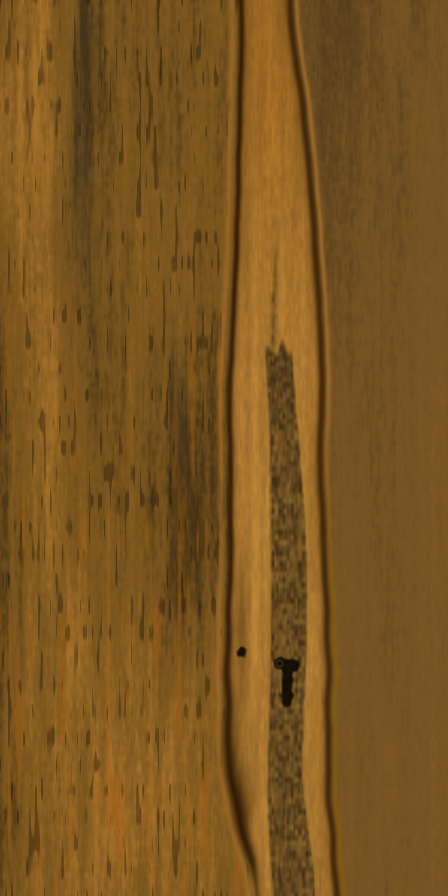
Write a Shadertoy shader that draws this texture.

```glsl
// Walnut board with a pale sapwood strip, dark growth lines, a brown core and small knots.

float hash(vec2 p) {
    vec3 q = fract(p.xyx * vec3(0.1031, 0.1030, 0.0973));
    q += dot(q, q.yzx + 33.33);
    return fract((q.x + q.y) * q.z);
}

float noise(vec2 p) {
    vec2 i = floor(p), f = fract(p);
    f *= f * (3.0 - 2.0 * f);
    return mix(mix(hash(i), hash(i + vec2(1, 0)), f.x),
               mix(hash(i + vec2(0, 1)), hash(i + vec2(1, 1)), f.x), f.y);
}

float fbm(vec2 p) {
    float sum = 0.0, amp = 0.5;
    for (int i = 0; i < 4; i++) {
        sum += amp * noise(p);
        p = p * 2.03 + 17.7;
        amp *= 0.5;
    }
    return sum / 0.9375;
}

// Catmull-Rom curve through nine evenly spaced heights.
float spline(float k[9], float y) {
    float s = clamp(y * 4.0, 0.0, 7.999), f = fract(s);
    int i = int(s);
    float a = k[max(i - 1, 0)], b = k[i], c = k[i + 1], d = k[min(i + 2, 8)];
    return b + 0.5 * f * (c - a + f * (2.0 * a - 5.0 * b + 4.0 * c - d + f * (3.0 * (b - c) + d - a)));
}

float stain(vec2 p, vec2 centre, vec2 radius) {
    vec2 d = (p - centre) / radius;
    return exp(-dot(d, d));
}

float line(float d, float width) {
    return exp(-d * d / (width * width));
}

float capsule(vec2 p, vec2 a, vec2 b, float r) {
    vec2 pa = p - a, ba = b - a;
    return length(pa - ba * clamp(dot(pa, ba) / dot(ba, ba), 0.0, 1.0)) - r;
}

vec3 woodRamp(float tone) {
    vec3 c = mix(vec3(0.27, 0.19, 0.075), vec3(0.48, 0.335, 0.115), smoothstep(0.0, 0.5, tone));
    return mix(c, vec3(0.67, 0.455, 0.17), smoothstep(0.45, 1.0, tone));
}

void mainImage(out vec4 fragColor, in vec2 fragCoord) {
    vec2 uv = fragCoord / iResolution.xy;
    vec2 p = vec2(uv.x, 2.0 - 2.0 * uv.y); // y runs down, in board widths
    float fine = noise(p * vec2(210, 42)) - 0.5;
    float fibre = fbm(p * vec2(65, 3.5)) - 0.5;
    float pores = noise(p * vec2(115, 85)) - 0.5;
    vec2 q = p + vec2(0.05, 0.35) * (fbm(p * vec2(25, 3)) - 0.5);

    // Strip outline
    float wobble = 0.005 * (noise(vec2(3.0, p.y * 14.0)) - 0.5);
    float dl = p.x - wobble - spline(float[9](0.536, 0.533, 0.527, 0.514, 0.510, 0.510, 0.506, 0.515, 0.573), p.y);
    float dr = spline(float[9](0.651, 0.681, 0.704, 0.722, 0.720, 0.730, 0.737, 0.738, 0.755), p.y) - p.x - wobble;

    // Left heartwood
    float tone = 0.42 + 0.10 * smoothstep(1.0, 1.8, p.y);
    tone += 0.34 * stain(q, vec2(0.07, 0.25), vec2(0.085, 0.75));
    tone += 0.20 * stain(q, vec2(0.12, 1.10), vec2(0.06, 0.50));
    tone += 0.20 * stain(q, vec2(0.27, 1.75), vec2(0.24, 0.35));
    tone += 0.10 * stain(q, vec2(0.33, 0.60), vec2(0.07, 0.35));
    tone -= 0.34 * stain(q, vec2(0.185, 0.20), vec2(0.045, 0.55));
    tone -= 0.24 * stain(q, vec2(0.43, 1.15), vec2(0.10, 0.28));
    tone -= 0.20 * stain(q, vec2(0.39, 0.90), vec2(0.022, 0.14));
    tone -= 0.30 * stain(q, vec2(0.0, 1.10), vec2(0.045, 0.60));
    tone -= 0.22 * stain(q, vec2(0.0, 1.83), vec2(0.08, 0.16));
    vec3 col = woodRamp(tone + 0.45 * fibre + 0.15 * fine + 0.10 * pores);
    float blue = stain(q, vec2(0.185, 0.20), vec2(0.035, 0.45)) + stain(q, vec2(0.39, 0.90), vec2(0.02, 0.14));
    col = mix(col, vec3(0.27, 0.23, 0.14), 0.40 * min(blue, 1.0));
    float orange = smoothstep(0.72, 0.88, noise(p * vec2(95, 5) + 9.0)) * smoothstep(0.3, 1.2, p.y);
    col = mix(col, vec3(0.66, 0.37, 0.08), 0.38 * orange);
    float flecks = smoothstep(0.76, 0.92, noise(p * vec2(150, 17) + 40.0));
    col *= 1.0 - 0.30 * flecks;

    // Right heartwood
    float rightTone = 0.36 + 0.06 * p.y + 0.12 * stain(p, vec2(0.97, 1.2), vec2(0.035, 1.0));
    rightTone -= 0.16 * stain(q, vec2(0.74, 0.10), vec2(0.09, 0.50));
    vec3 grey = woodRamp(rightTone + 0.28 * fibre + 0.13 * fine + 0.10 * pores);
    grey = mix(grey, vec3(0.43, 0.31, 0.17), 0.35);
    col = mix(col, grey, smoothstep(0.004, -0.004, dr));

    // Sapwood and its soft inner shading
    vec3 sap = mix(vec3(0.61, 0.41, 0.14), vec3(0.68, 0.475, 0.19), smoothstep(0.1, 0.9, p.y));
    sap *= 1.0 + 0.22 * fibre + 0.10 * fine + 0.05 * pores;
    float shade = 0.55 * exp(-max(dl, 0.0) / 0.015) + 0.65 * exp(-max(dr, 0.0) / 0.014);
    shade += 0.65 * stain(q, vec2(0.54, 1.82), vec2(0.022, 0.12));
    shade += 0.45 * stain(p, vec2(0.540, 1.42), vec2(0.011, 0.17));
    sap = mix(sap, vec3(0.31, 0.19, 0.045), min(shade, 0.9));

    // Brown core, frayed at its top
    float cl = p.x - spline(float[9](0.60, 0.60, 0.59, 0.589, 0.602, 0.604, 0.602, 0.597, 0.607), p.y);
    float cr = spline(float[9](0.62, 0.62, 0.63, 0.649, 0.669, 0.685, 0.682, 0.680, 0.706), p.y) - p.x;
    float core = smoothstep(-0.004, 0.005, min(cl, cr) + 0.008 * fibre);
    core *= smoothstep(0.755, 0.785, p.y + 0.06 * (noise(vec2(p.x * 65.0, 2.0)) - 0.5));
    float wisp = line(p.x - 0.617 + 0.03 * (p.y - 0.5), 0.006) * smoothstep(0.48, 0.72, p.y) * smoothstep(0.80, 0.75, p.y);
    vec3 coreCol = vec3(0.39, 0.28, 0.12) * (1.0 + 0.5 * pores + 0.35 * fine);
    coreCol *= 0.85 + 0.15 * smoothstep(0.78, 1.0, p.y);
    sap = mix(sap, coreCol, max(core, 0.65 * wisp));
    col = mix(col, sap, smoothstep(-0.003, 0.003, min(dl, dr)));

    // Dark growth lines with pale outer rims
    float lowLeft = smoothstep(1.3, 1.75, p.y) * smoothstep(1.98, 1.88, p.y);
    col = mix(col, vec3(0.64, 0.43, 0.16), 0.65 * line(dl + 0.018, 0.007));
    col = mix(col, vec3(0.17, 0.09, 0.012), (0.85 - 0.5 * smoothstep(1.90, 2.0, p.y)) * line(dl - 0.003, 0.007 + 0.006 * lowLeft));
    vec3 rim = mix(vec3(0.66, 0.44, 0.17), vec3(0.53, 0.36, 0.05), smoothstep(0.8, 1.3, p.y));
    col = mix(col, rim, 0.75 * line(dr + 0.010, 0.006));
    col = mix(col, vec3(0.20, 0.11, 0.015), 0.78 * line(dr - 0.005, 0.008));

    // Knots
    float knot = min(capsule(p, vec2(0.624, 1.481), vec2(0.655, 1.485), 0.013),
                     capsule(p, vec2(0.642, 1.49), vec2(0.641, 1.565), 0.012));
    knot = min(knot, length(p - vec2(0.540, 1.456)) - 0.010) + 0.005 * pores;
    col = mix(col, vec3(0.07, 0.045, 0.015), 0.95 * smoothstep(0.005, -0.004, knot));
    float ring = abs(length(p - vec2(0.624, 1.481)) - 0.007);
    col += 0.13 * vec3(1.0, 0.8, 0.5) * smoothstep(0.004, 0.0, ring);

    fragColor = vec4(clamp(col, 0.0, 1.0), 1.0);
}
```
